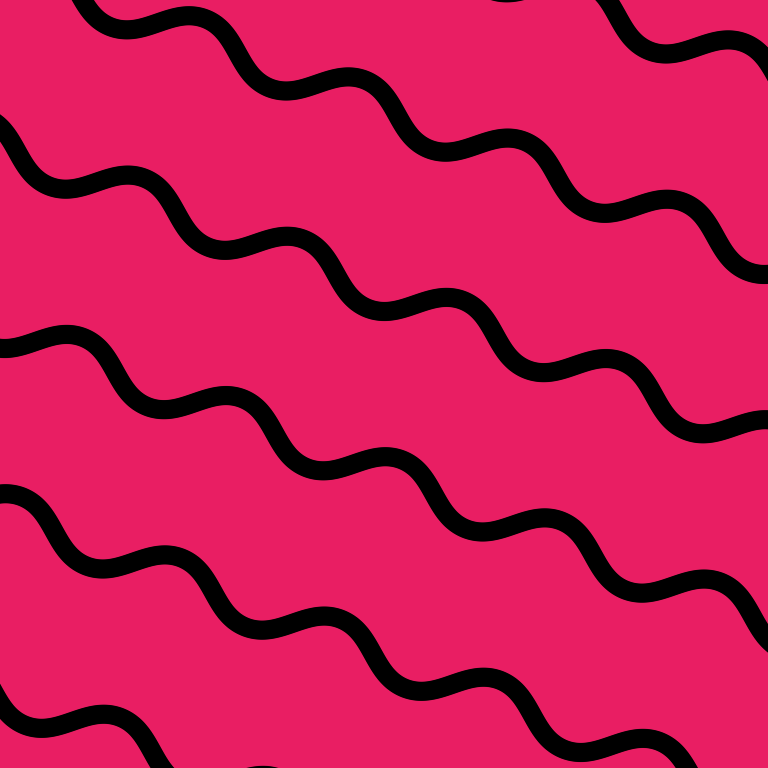
A Shadertoy shader for this pattern:

```glsl
// Parallel black wavy lines sloping down across a pink ground.
// A turned square lattice repeats one periodic curve; the stroke comes from
// the distance to the curve, refined by a few Gauss-Newton steps.

const float TAU = 6.2831853;
const float REPEATS = 4.5;               // lattice cells per canvas height
const float TILT = 0.3665;               // downward slope of the lines, radians
const vec2 ORIGIN = vec2(0.912, 0.793);  // curve crossing, in cells from top left
const float AMPLITUDE = 0.1246;          // main wave height, in cells
const float FLATTENING = 0.003;          // third harmonic, rounds the bends
const float STROKE = 0.1125;             // line width, in cells
const vec3 GROUND = vec3(0.914, 0.118, 0.388);
const vec3 INK = vec3(0.0);

// Height (x) and slope (y) of the wave at position t along the line
vec2 wave(float t) {
    float a = TAU * t;
    float height = AMPLITUDE * sin(a) + FLATTENING * sin(3.0 * a);
    float slope = TAU * (AMPLITUDE * cos(a) + 3.0 * FLATTENING * cos(3.0 * a));
    return -vec2(height, slope);
}

// Distance from p to the wave
float waveDistance(vec2 p) {
    float t = p.x;
    for (int i = 0; i < 5; i++) {
        vec2 w = wave(t);
        t -= (t - p.x + (w.x - p.y) * w.y) / (1.0 + w.y * w.y);
    }
    return length(vec2(t, wave(t).x) - p);
}

void mainImage(out vec4 fragColor, in vec2 fragCoord) {
    // Lattice coordinates: x along the lines, y downward across them
    vec2 uv = fragCoord / iResolution.y;
    vec2 p = vec2(uv.x, 1.0 - uv.y) * REPEATS;
    float c = cos(TILT), s = sin(TILT);
    p = vec2(c * p.x + s * p.y, c * p.y - s * p.x) - ORIGIN;

    // One line per row, centred in its cell
    p.y = fract(p.y + 0.5) - 0.5;

    // Stroke with an edge one pixel wide
    float pixel = REPEATS / iResolution.y;
    float edge = waveDistance(p) - 0.5 * STROKE;
    float ink = 1.0 - smoothstep(-0.6 * pixel, 0.6 * pixel, edge);
    fragColor = vec4(mix(GROUND, INK, ink), 1.0);
}
```
